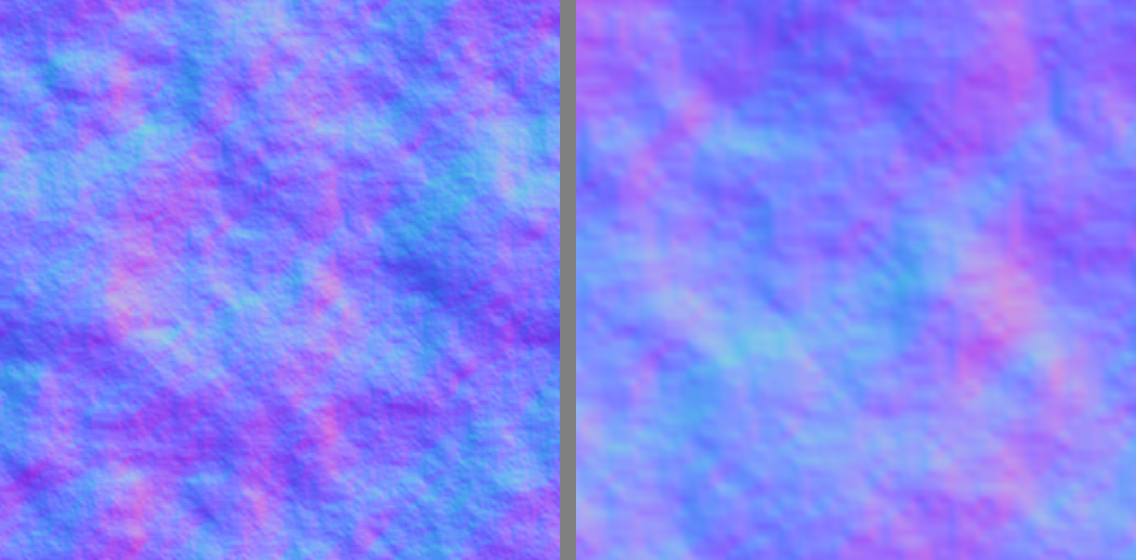
Left, the full canvas; right, a detail of the centre.
A three.js fragment shader for this texture map:

```glsl
#define BASE_CELLS 4.0
#define OCTAVES 6
#define SLOPE_GAIN 0.78
#define BUMP_STRENGTH 0.34
#define SEED 17.0

varying vec2 vUv;

float hash(vec2 p) {
  return fract(sin(dot(p, vec2(127.1, 311.7)) + SEED) * 43758.5453);
}

// Gradient of tiling value noise, in units of one cell
vec2 noiseSlope(vec2 p, float period, float salt) {
  vec2 cell = floor(p);
  vec2 f = p - cell;
  vec2 u = f * f * f * (f * (f * 6.0 - 15.0) + 10.0);
  vec2 du = 30.0 * f * f * (f - 1.0) * (f - 1.0);

  vec2 lo = mod(cell, period);
  vec2 hi = mod(cell + 1.0, period);
  float a = hash(lo + salt);
  float b = hash(vec2(hi.x, lo.y) + salt);
  float c = hash(vec2(lo.x, hi.y) + salt);
  float d = hash(hi + salt);

  return du * vec2(mix(b - a, d - c, u.y), mix(c - a, d - b, u.x));
}

// Summed slopes; each octave is shifted so the lattices do not line up
vec2 surfaceSlope(vec2 uv) {
  vec2 slope = vec2(0.0);
  float cells = BASE_CELLS;
  float weight = 1.0;
  for (int i = 0; i < OCTAVES; i++) {
    float octave = float(i);
    vec2 shift = fract(vec2(0.37, 0.71) * (octave + 1.0));
    slope += weight * noiseSlope(uv * cells + shift, cells, octave * 19.3);
    cells *= 2.0;
    weight *= SLOPE_GAIN;
  }
  return slope;
}

void main() {
  // Encode the tangent-space normal as a colour
  vec3 normal = normalize(vec3(-BUMP_STRENGTH * surfaceSlope(vUv), 1.0));
  gl_FragColor = vec4(normal * 0.5 + 0.5, 1.0);
}
```
